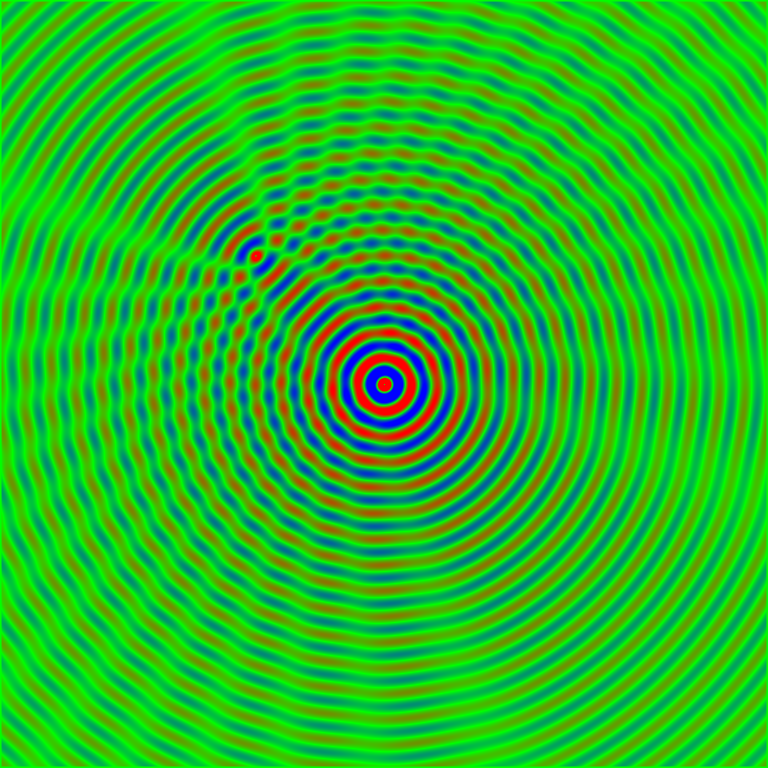
This background is drawn by a WebGL 1 fragment shader. Its source:

```glsl
precision highp float;

uniform vec2 u_resolution;

const float TAU = 6.283185;
const float WAVES = 30.0;            // wavelengths across the canvas
const float PHASE_LAG = 0.3;
const vec2 MAIN_SOURCE = vec2(0.501, 0.499);
const vec2 SIDE_SOURCE = vec2(0.3333, 0.6667);
const float MAIN_STRENGTH = 0.235;
const float SIDE_STRENGTH = 0.064;
const float CORE_RADIUS = 0.0013;    // still point inside each source
const float RIM_WIDTH = 0.002;       // still border of the canvas

const vec3 CREST = vec3(1.0, 0.0, 0.0);
const vec3 REST = vec3(0.0, 1.0, 0.0);
const vec3 TROUGH = vec3(0.0, 0.0, 1.0);

// Circular wave whose height falls with the root of the distance
float ripple(vec2 p, vec2 source, float strength) {
  float r = distance(p, source);
  float core = smoothstep(0.5 * CORE_RADIUS, 1.5 * CORE_RADIUS, r);
  float height = strength * inversesqrt(max(r, CORE_RADIUS));
  return core * height * cos(TAU * WAVES * r - PHASE_LAG);
}

// Fades the waves to rest at the canvas border
float rimMask(vec2 p, float pixel) {
  vec2 inset = min(p, 1.0 - p);
  float d = min(inset.x, inset.y);
  return smoothstep(RIM_WIDTH - 0.5 * pixel, RIM_WIDTH + 0.5 * pixel, d);
}

vec3 waveColor(float level) {
  vec3 extreme = level > 0.0 ? CREST : TROUGH;
  return mix(REST, extreme, min(abs(level), 1.0));
}

void main() {
  vec2 p = gl_FragCoord.xy / u_resolution;
  float pixel = 1.0 / min(u_resolution.x, u_resolution.y);

  // Interference of the two sources
  float level = ripple(p, MAIN_SOURCE, MAIN_STRENGTH)
              + ripple(p, SIDE_SOURCE, SIDE_STRENGTH);

  gl_FragColor = vec4(waveColor(level * rimMask(p, pixel)), 1.0);
}
```
